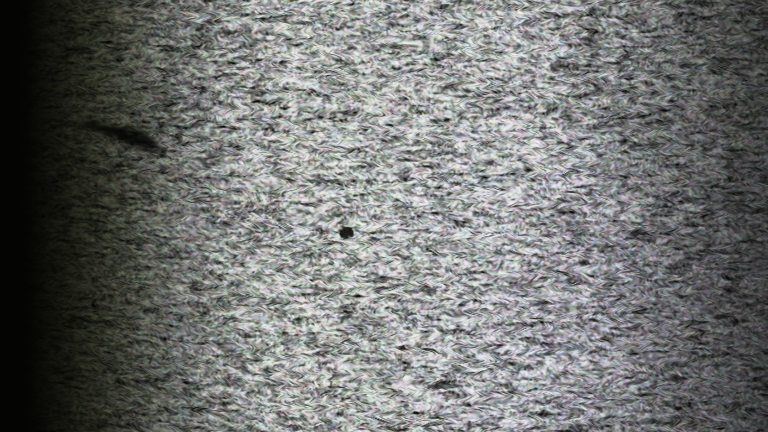
Give the GLSL for this texture, as a Shadertoy shader.

```glsl
// Brushed metal under a microscope: fine horizontal grain, dark sides, a smear and small pits.
#define LIGHT_LEVEL 0.64
#define GRAIN_CONTRAST 1.0
#define CHROMA 0.13
#define STREAK_FREQ vec2(47.0, 132.0)
#define GRAIN_FREQ vec2(125.0, 190.0)
#define SHADOW_TINT vec3(1.0, 1.04, 0.78)
#define METAL_TINT vec3(0.985, 1.0, 1.0)
#define VIOLET_TINT vec3(0.99, 0.985, 1.045)

float hash(vec2 p) {
    vec3 q = fract(vec3(p.xyx) * 0.1031);
    q += dot(q, q.yzx + 33.33);
    return fract((q.x + q.y) * q.z);
}

float noise(vec2 p) {
    vec2 i = floor(p), f = fract(p);
    f = f * f * (3.0 - 2.0 * f);
    return mix(mix(hash(i), hash(i + vec2(1, 0)), f.x),
               mix(hash(i + vec2(0, 1)), hash(i + vec2(1, 1)), f.x), f.y);
}

// Illumination falls off smoothly to both sides, with a black rim at left
float lighting(vec2 p) {
    float left = smoothstep(0.0, 0.73, p.x + 0.025 * (p.y - 0.5));
    float right = 1.0 - 0.76 * smoothstep(1.1, 1.95, p.x);
    float rim = smoothstep(0.01, 0.12, p.x);
    float band = 1.0 - 0.08 * smoothstep(0.3, 0.7, abs(p.y - 0.5));
    return LIGHT_LEVEL * left * right * rim * band;
}

// Signed brightness of the brushed surface, centred near zero
float brushed(vec2 p) {
    // Streaks lean downward along the dark left side
    float bend = 1.0 - smoothstep(0.15, 0.75, p.x);
    p.y -= 0.07 * bend * bend * (0.85 - p.y);
    // Small waves in both axes break up the lattice
    p.y += 0.006 * (noise(p * vec2(11.0, 17.0)) - 0.5);
    p.y += 0.006 * (noise(p * vec2(50.0, 60.0) + 9.0) - 0.5);
    p.x += 0.030 * (noise(p * vec2(9.0, 83.0) + 33.0) - 0.5);
    // Dense short dashes plus sparser thin scratches
    float streak = noise(p * STREAK_FREQ) - 0.5;
    float dash = noise(p * STREAK_FREQ * vec2(0.68, 1.15) + 71.0);
    float scratch = 0.25 - smoothstep(0.45, 0.95, dash);
    mat2 skew = mat2(0.98, 0.17, -0.17, 0.98);
    float grain = noise(skew * p * GRAIN_FREQ + 19.0) - 0.5;
    float dust = noise(skew * p * vec2(215.0, 270.0) + 47.0) - 0.5;
    return 0.62 * streak + 0.40 * scratch + 0.72 * grain + 0.55 * dust;
}

// Soft ellipse with a ragged border: 1 inside, 0 outside
float blot(vec2 p, vec2 center, vec2 radius, float ragged) {
    float d = length((p - center) / radius);
    d += ragged * (noise(p * 130.0) - 0.5);
    return 1.0 - smoothstep(0.7, 1.25, d);
}

// Pits: centre and radii; the first is the deepest
float pits(vec2 p) {
    vec4 marks[7] = vec4[7](
        vec4(0.801, 0.463, 0.017, 0.015), vec4(0.767, 0.391, 0.007, 0.007),
        vec4(0.880, 0.352, 0.019, 0.006), vec4(0.990, 0.324, 0.017, 0.011),
        vec4(0.745, 0.580, 0.045, 0.005), vec4(1.030, 0.105, 0.035, 0.006),
        vec4(1.295, 0.847, 0.020, 0.012));
    float depth = 0.0;
    for (int i = 0; i < 7; i++) {
        float strength = i == 0 ? 0.86 : 0.45;
        float ragged = i == 0 ? 0.5 : 0.9;
        depth = max(depth, strength * blot(p, marks[i].xy, marks[i].zw, ragged));
    }
    return depth;
}

// Curved smear that widens and darkens toward its right end
float smear(vec2 p) {
    float t = clamp((p.x - 0.13) / 0.24, 0.0, 1.0);
    float axis = 0.717 - 0.012 * t - 0.050 * t * t;
    float width = mix(0.012, 0.030, smoothstep(0.2, 0.8, t));
    width *= 1.0 - 0.5 * smoothstep(0.85, 1.0, t);
    float ragged = 0.010 * (noise(p * vec2(60.0, 110.0)) - 0.5);
    float body = 1.0 - smoothstep(0.1, 1.2, abs(p.y - axis + ragged) / width);
    float ends = smoothstep(0.10, 0.26, p.x) * (1.0 - smoothstep(0.345, 0.395, p.x));
    return body * ends;
}

void mainImage(out vec4 fragColor, in vec2 fragCoord) {
    vec2 p = fragCoord / iResolution.y;
    float light = lighting(p);

    // Grain and a pale dent beside the centre
    float value = light * max(0.08, 1.0 + GRAIN_CONTRAST * brushed(p));
    value += 0.10 * blot(p, vec2(0.905, 0.545), vec2(0.03, 0.015), 0.8);

    // Dark blemishes
    value *= 1.0 - pits(p);
    value *= 1.0 - 0.88 * smear(p);

    // Olive shadow at left, neutral metal, faint violet at lower right
    vec3 tint = mix(SHADOW_TINT, METAL_TINT, smoothstep(0.1, 0.45, p.x));
    float violet = smoothstep(0.7, 1.4, p.x) * (1.0 - 0.6 * smoothstep(0.3, 0.9, p.y));
    tint = mix(tint, VIOLET_TINT, violet);
    vec2 q = p * vec2(80.0, 130.0);
    vec3 speckle = vec3(noise(q + 5.0), noise(q + 131.0), noise(q + 263.0)) - 0.5;
    vec3 color = value * (tint + CHROMA * speckle) + vec3(0.014, 0.017, 0.006);

    // Roll off the brightest glints
    color = mix(color, 1.0 - 0.3 * exp(-(color - 0.7) / 0.3), step(0.7, color));
    fragColor = vec4(clamp(color, 0.0, 1.0), 1.0);
}
```
